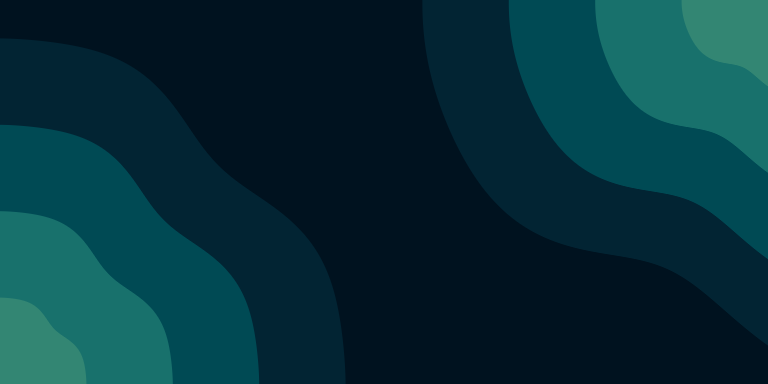
This background is drawn by a Shadertoy shader. Its source:

```glsl
// Layered wavy teal blobs spreading from two opposite corners over dark navy.

const float PI = 3.14159265;
const int BANDS = 4;
const int HARMONICS = 5;
const float BAND_WIDTH = 0.225; // in canvas heights

// Background first, then bands from the outermost to the innermost
const vec3 PALETTE[5] = vec3[5](
    vec3(0.000, 0.070, 0.120),
    vec3(0.006, 0.140, 0.200),
    vec3(0.000, 0.290, 0.330),
    vec3(0.094, 0.443, 0.424),
    vec3(0.200, 0.525, 0.450)
);

// Sine amplitudes that dent each quarter circle
const float LOWER_LEFT_DENTS[5] = float[5](0.057, 0.000, -0.037, 0.000, 0.0118);
const float UPPER_RIGHT_DENTS[5] = float[5](0.085, -0.082, 0.035, -0.004, -0.003);

// Relative radius at an angle; stays 1 on both canvas edges
float wavyRadius(float angle, float dents[5]) {
    float radius = 1.0;
    for (int n = 0; n < HARMONICS; n++) {
        radius -= dents[n] * sin(2.0 * float(n + 1) * angle);
    }
    return radius;
}

// Distance from the corner, straightened so that bands lie at equal steps
float cornerLevel(vec2 offset, float dents[5]) {
    float angle = clamp(atan(offset.y, offset.x), 0.0, 0.5 * PI);
    return length(offset) / (BAND_WIDTH * wavyRadius(angle, dents));
}

void mainImage(out vec4 fragColor, in vec2 fragCoord) {
    vec2 position = fragCoord / iResolution.y;
    vec2 farCorner = iResolution.xy / iResolution.y;

    float level = min(
        cornerLevel(position, LOWER_LEFT_DENTS),
        cornerLevel(farCorner - position, UPPER_RIGHT_DENTS)
    );

    // Paint the bands inward with edges one pixel wide
    float bandsToPixels = BAND_WIDTH * iResolution.y;
    vec3 color = PALETTE[0];
    for (int i = 1; i <= BANDS; i++) {
        float edge = float(BANDS + 1 - i);
        float coverage = clamp((edge - level) * bandsToPixels + 0.5, 0.0, 1.0);
        color = mix(color, PALETTE[i], coverage);
    }
    fragColor = vec4(color, 1.0);
}
```
